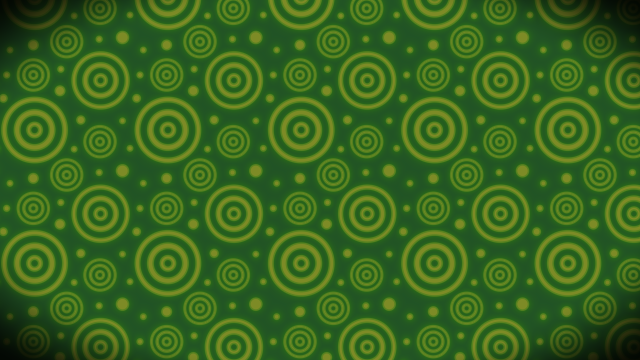
Reproduce this pattern procedurally as a Shadertoy shader.

```glsl
// Repeating pattern of olive target rings and dots on deep green, with soft glow and dark corners.

const float VIEW_HEIGHT = 432.0;  // design units from bottom to top of the canvas
const float TILE = 160.0;         // side of the square repeat, in design units

const vec3 GROUND = vec3(0.130, 0.325, 0.145);
const vec3 GLOW   = vec3(0.160, 0.410, 0.095);
const vec3 LEAF   = vec3(0.350, 0.510, 0.125);
const vec3 OLIVE  = vec3(0.490, 0.545, 0.150);

// Ring centres and half widths, as fractions of the outer radius
const vec3 LARGE_MID  = vec3(0.175, 0.525, 0.913);
const vec3 LARGE_HALF = vec3(0.075, 0.102, 0.087);
const vec3 SMALL_MID  = vec3(0.212, 0.570, 0.913);
const vec3 SMALL_HALF = vec3(0.088, 0.100, 0.087);

// Dots within one repeat: x, y, radius
const vec3 DOTS[12] = vec3[12](
    vec3(147, 45, 8.0), vec3(40, 54, 6.5), vec3(72, 109, 6.5), vec3(97, 144, 5.5),
    vec3(4, 118, 5.2), vec3(147, 145, 4.0), vec3(156, 18, 4.0), vec3(89, 19, 4.0),
    vec3(12, 60, 4.0), vec3(119, 47, 4.2), vec3(73, 83, 4.2), vec3(8, 90, 4.2));

// Distance to the nearest repeat of a centre
float tiledDistance(vec2 p, vec2 centre) {
    return length(mod(p - centre + 0.5 * TILE, TILE) - 0.5 * TILE);
}

// Signed distance to three concentric rings
float targetSdf(float r, float radius, vec3 mid, vec3 halfWidth) {
    vec3 d = abs(r - mid * radius) - halfWidth * radius;
    return min(d.x, min(d.y, d.z));
}

// Signed distance to every shape in the repeat
float patternSdf(vec2 p) {
    float d = targetSdf(tiledDistance(p, vec2(41.5, 156)), 40.0, LARGE_MID, LARGE_HALF);
    d = min(d, targetSdf(tiledDistance(p, vec2(120.7, 96.5)), 35.0, LARGE_MID, LARGE_HALF));

    // Small targets climb the diagonal
    for (int i = 0; i < 3; i++) {
        vec2 centre = vec2(40, 90) + float(i) * vec2(40, -40);
        d = min(d, targetSdf(tiledDistance(p, centre), 20.0, SMALL_MID, SMALL_HALF));
    }

    for (int i = 0; i < DOTS.length(); i++) {
        d = min(d, tiledDistance(p, DOTS[i].xy) - DOTS[i].z);
    }
    return d;
}

// Olive cores with leaf green rims, over a ground that glows near the shapes
vec3 shade(float d, float softness) {
    vec3 ground = mix(GROUND, GLOW, exp(-max(d, 0.0) / 3.5));
    vec3 ink = mix(LEAF, OLIVE, smoothstep(1.0, 2.6, -d));
    return mix(ink, ground, smoothstep(-softness, softness, d));
}

// Darkening towards the corners
float vignette(vec2 uv) {
    return 1.0 - 0.92 * smoothstep(1.02, 1.42, length(uv * 2.0 - 1.0));
}

void mainImage(out vec4 fragColor, in vec2 fragCoord) {
    float unitsPerPixel = VIEW_HEIGHT / iResolution.y;
    vec2 p = vec2(fragCoord.x, iResolution.y - fragCoord.y) * unitsPerPixel;

    vec3 colour = shade(patternSdf(p), 0.75 * max(unitsPerPixel, 0.9));
    fragColor = vec4(colour * vignette(fragCoord / iResolution.xy), 1.0);
}
```
